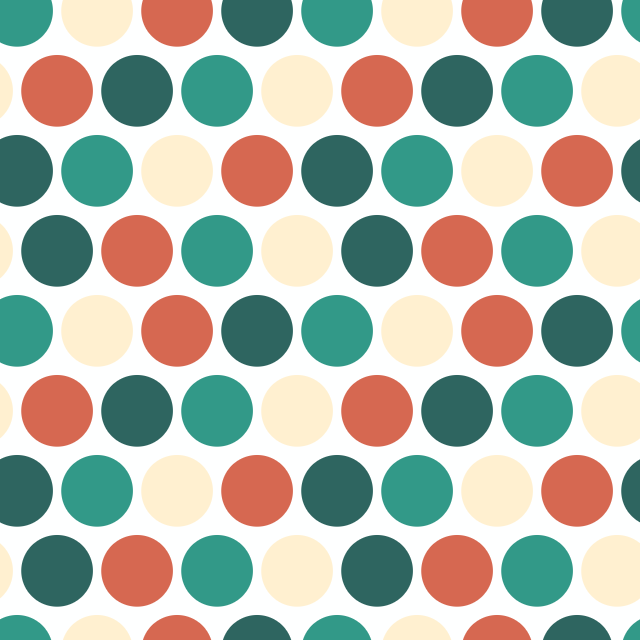
This pattern is drawn by a Shadertoy shader. Its source:

```glsl
// Staggered rows of flat polka dots in four colours on white, tiling seamlessly.

const float CELLS  = 8.0;                  // dots across and rows down
const float RADIUS = 0.448;                // in cells
const vec2  ORIGIN = vec2(0.2135, 0.1354); // first dot centre from top left, in cells
const float STAGGER = 0.5;                 // shift of odd rows, in cells

const vec3 PAPER = vec3(0.995, 1.0, 1.0);
const vec3 TEAL  = vec3(0.196, 0.600, 0.533);
const vec3 CREAM = vec3(1.0, 0.941, 0.816);
const vec3 CORAL = vec3(0.839, 0.408, 0.318);
const vec3 PINE  = vec3(0.180, 0.396, 0.376);

// Colour order along each row; the sequence repeats every four rows.
vec3 dotColor(int column, int row) {
    int phase = row & 3;
    int shift = phase == 0 ? 0 : (phase == 2 ? 3 : 2);
    int index = (column + shift) & 3;
    // Every fourth row swaps coral and pine.
    if (phase == 3 && index >= 2) index = 5 - index;
    if (index == 0) return TEAL;
    if (index == 1) return CREAM;
    return index == 2 ? CORAL : PINE;
}

void mainImage(out vec4 fragColor, in vec2 fragCoord) {
    vec2 uv = fragCoord / iResolution.xy;

    // Grid measured from the top left, with cells centred on the dots
    vec2 grid = vec2(uv.x, 1.0 - uv.y) * CELLS - ORIGIN;
    float row = floor(grid.y + 0.5);
    grid.x -= STAGGER * mod(row, 2.0);
    float column = floor(grid.x + 0.5);

    // Disc with an edge one pixel wide
    float edge = length(grid - vec2(column, row)) - RADIUS;
    float pixel = CELLS / min(iResolution.x, iResolution.y);
    float coverage = clamp(0.5 - edge / pixel, 0.0, 1.0);

    vec3 color = mix(PAPER, dotColor(int(column), int(row)), coverage);
    fragColor = vec4(color, 1.0);
}
```
